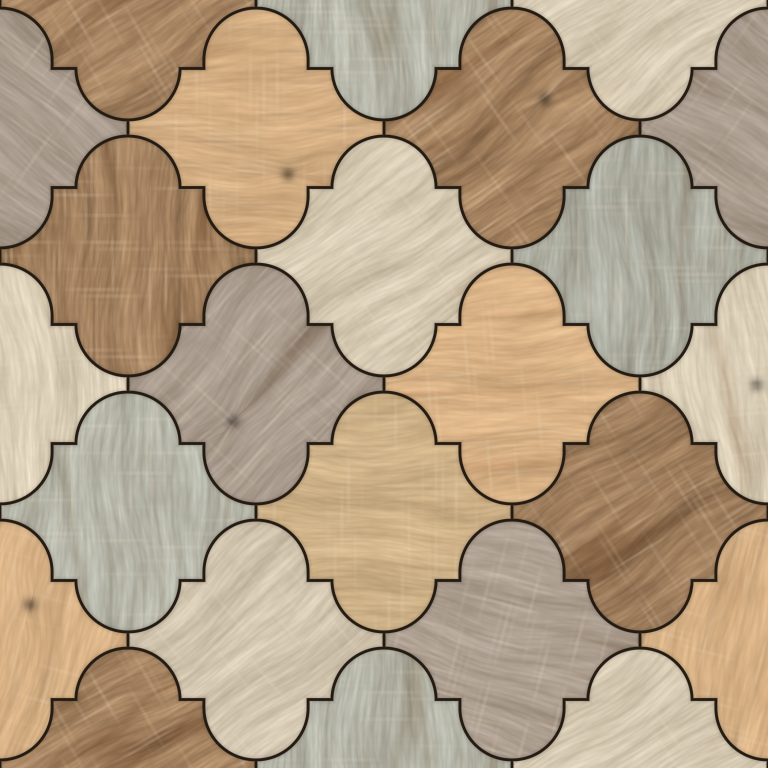
A Shadertoy shader for this pattern:

```glsl
// Interlocking lantern-shaped wooden tiles on a staggered lattice with dark joints.
// One folded quarter cell gives the outline; each tile picks a wood and a grain angle,
// and the grain is built from stretched cellular noise, layered sines and saw marks.

const float TILES = 6.0;         // half-tile steps across the canvas
const float DOME_RADIUS = 0.407;
const float DOME_CENTER = 0.53;
const float SHOULDER = 0.535;
const float JOINT_HALF = 0.0115;
const vec3 JOINT_COLOR = vec3(0.14, 0.105, 0.07);

// Woods: 0 cream, 1 grey, 2 blue-grey, 3 orange, 4 brown, 5 tan
const vec3 WOOD[6] = vec3[](
    vec3(0.83, 0.78, 0.69), vec3(0.65, 0.595, 0.54), vec3(0.67, 0.67, 0.62),
    vec3(0.83, 0.68, 0.51), vec3(0.62, 0.49, 0.36), vec3(0.77, 0.66, 0.50));
const float CONTRAST[6] = float[](0.75, 0.75, 0.95, 0.7, 1.3, 0.75);

// Layout by row from the bottom, three tiles per row: wood and grain angle in degrees
const int LAYOUT[18] = int[](4,2,0, 3,0,1, 2,5,4, 0,1,3, 4,0,2, 1,3,4);
const float ANGLE[18] = float[](30.,90.,35., 75.,40.,-15., 90.,0.,32.,
                                95.,48.,5., 90.,35.,90., -35.,0.,35.);

vec2 hash2(vec2 p) {
    vec3 q = fract(vec3(p.xyx) * vec3(0.1031, 0.1030, 0.0973));
    q += dot(q, q.yzx + 33.33);
    return fract((q.xx + q.yz) * q.zy);
}

// Cellular noise: distance to the nearest jittered point
float cells(vec2 p) {
    vec2 base = floor(p);
    float nearest = 2.0;
    for (int y = -1; y <= 1; y++)
        for (int x = -1; x <= 1; x++) {
            vec2 cell = base + vec2(x, y);
            nearest = min(nearest, length(cell + hash2(cell) - p));
        }
    return nearest;
}

// Round-ended column, open downwards
float dome(vec2 p, float radius) {
    return length(vec2(p.x, max(p.y, 0.0))) - radius;
}

// Signed outline in a folded cell: negative in the tile at (0,0), positive in that at (1,1)
float outline(vec2 f) {
    float lower = dome(f - vec2(0.0, DOME_CENTER), DOME_RADIUS);
    float upper = dome(vec2(1.0 - f.x, 1.0 - DOME_CENTER - f.y), DOME_RADIUS);
    return max(min(f.y - SHOULDER, lower), -upper);
}

// Short thin saw marks running along x
float sawMarks(vec2 p, float density) {
    float strip = floor(p.y * density);
    vec2 rnd = hash2(vec2(strip, 7.0));
    float along = p.x * 1.6 + rnd.x * 5.0;
    vec2 mark = hash2(vec2(strip, floor(along) + 40.0));
    float across = abs(fract(p.y * density) - 0.5);
    float fade = sin(3.14159 * fract(along));
    return step(0.62, mark.x) * mark.y * fade * smoothstep(0.4, 0.1, across);
}

// Signed grain tone; x runs along the fibres
float grain(vec2 p) {
    float bend = 0.05 * sin(p.x * 2.3 + p.y * 3.0) + 0.02 * sin(p.x * 5.1 - p.y * 4.0);
    vec2 w = vec2(p.x, p.y + bend);
    float bands = sin(w.y * 9.0 + sin(w.x * 1.3)) + 0.6 * sin(w.y * 23.0 + 2.0 * sin(w.x * 0.9));
    float streaks = cells(w * vec2(0.9, 8.0)) - 0.48;
    float fibres = cells(w * vec2(2.2, 26.0)) - 0.48;
    float pores = cells(w * vec2(7.0, 42.0)) - 0.48;
    return 0.028 * bands - 0.18 * streaks - 0.15 * fibres - 0.08 * pores;
}

// Full wood surface of one tile, from tile-local position
vec3 woodColor(vec2 local, vec2 id, int wood, float degrees) {
    vec2 rnd = hash2(id + 11.0);
    float a = radians(degrees);
    vec2 p = mat2(cos(a), -sin(a), sin(a), cos(a)) * local;

    // Some tiles carry a knot that pushes the fibres aside
    vec2 toKnot = p - (rnd - 0.5) * 0.9;
    float hasKnot = step(0.65, hash2(id + 29.0).x);
    float knot = hasKnot * exp(-dot(toKnot, toKnot) * 350.0);
    p.y += hasKnot * 0.05 * sign(toKnot.y) * exp(-dot(toKnot, toKnot) * 30.0);

    vec2 seeded = p + rnd * 37.0;
    float tone = CONTRAST[wood] * grain(seeded);
    vec3 color = WOOD[wood] * (0.97 + 0.07 * rnd.y);
    color *= 1.0 + tone * vec3(0.9, 1.0, 1.15);

    // Darker heartwood streaks and warm stains
    float heart = smoothstep(0.62, 0.95, cells(seeded * vec2(0.5, 3.6)));
    color *= 1.0 - heart * CONTRAST[wood] * vec3(0.13, 0.17, 0.21);
    color *= 1.0 - 0.4 * knot;

    float marks = sawMarks(seeded, 24.0) + 0.8 * sawMarks(seeded.yx, 19.0);
    return mix(color, vec3(0.93, 0.87, 0.77), 0.22 * marks);
}

void mainImage(out vec4 fragColor, in vec2 fragCoord) {
    vec2 p = TILES * fragCoord / iResolution.y;
    float pixel = TILES / iResolution.y;

    // Fold into a quarter cell, then find the owning tile
    vec2 odd = vec2(1.0, 0.0);
    vec2 f = abs(mod(p - odd + 1.0, 2.0) - 1.0);
    float d = outline(f);
    vec2 shift = d < 0.0 ? odd : odd.yx;
    vec2 id = shift + 2.0 * floor((p - shift) * 0.5 + 0.5);
    vec2 wrapped = mod(id, TILES);
    int index = int(wrapped.y + 0.5) * 3 + int(wrapped.x + 0.5) / 2;

    // Joints: outline plus the short upright seams between side tips
    float seam = d < 0.0 ? 1.0 - f.x : f.x;
    float edge = min(abs(d), seam);
    vec3 color = woodColor(p - id, wrapped, LAYOUT[index], ANGLE[index]);
    color *= 0.88 + 0.12 * smoothstep(0.0, 0.045, edge);
    float joint = 1.0 - smoothstep(-0.75, 0.75, (edge - JOINT_HALF) / pixel);
    fragColor = vec4(mix(color, JOINT_COLOR, joint), 1.0);
}
```
